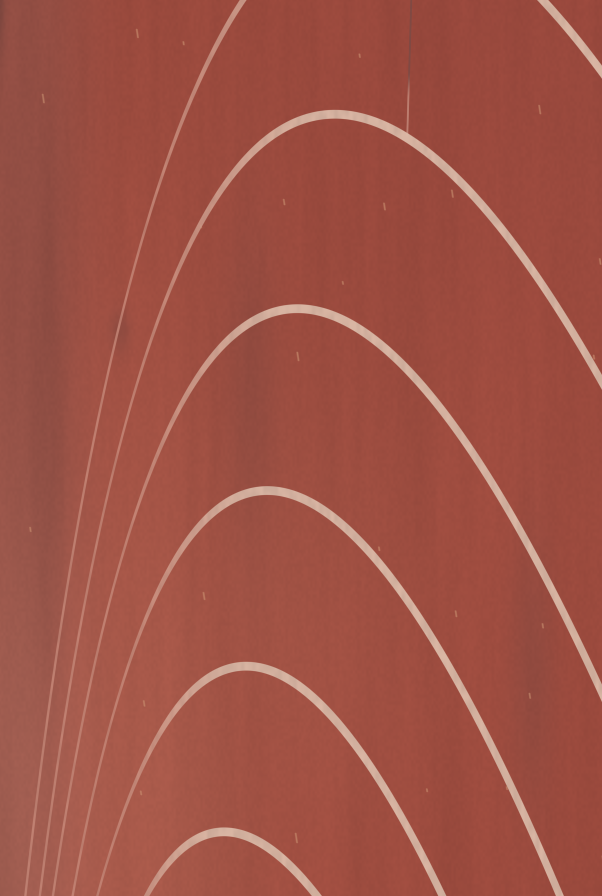
Write a Shadertoy shader that draws this texture.

```glsl
// Nested pale arcs painted on a worn, vertically streaked red-brown surface.

float hash(vec2 p) {
    p = fract(p * vec2(0.1031, 0.1137));
    p += dot(p, p.yx + 33.33);
    return fract((p.x + p.y) * p.x * 17.0);
}

float noise(vec2 p) {
    vec2 i = floor(p), f = fract(p);
    f = f * f * (3.0 - 2.0 * f);
    return mix(mix(hash(i), hash(i + vec2(1, 0)), f.x),
               mix(hash(i + vec2(0, 1)), hash(i + vec2(1, 1)), f.x), f.y);
}

// Soft elliptical patch: 1 at the centre, fading outwards.
float patchGlow(vec2 p, vec2 centre, vec2 radius) {
    vec2 q = (p - centre) / radius;
    return exp(-dot(q, q));
}

vec3 surface(vec2 p) {
    vec3 red = vec3(0.61, 0.29, 0.24);
    vec3 col = mix(red, vec3(0.575, 0.27, 0.23), 0.5 * smoothstep(0.3, 1.0, p.y) * smoothstep(0.2, 0.6, p.x));

    // Broad light and dull areas
    float light = patchGlow(p, vec2(0.15, 0.1), vec2(0.16, 0.5));
    light = max(light, 0.6 * patchGlow(p, vec2(0.27, 0.3), vec2(0.2, 0.3)));
    col = mix(col, vec3(0.66, 0.355, 0.295), 0.9 * light);
    float leftSide = 1.0 - smoothstep(0.02, 0.15, p.x);
    vec3 dusty = mix(vec3(0.64, 0.38, 0.33), vec3(0.57, 0.31, 0.27), smoothstep(0.1, 0.7, p.y));
    col = mix(col, dusty, 0.85 * leftSide);

    // Stains
    vec3 grime = vec3(0.48, 0.27, 0.24);
    float stain = 0.35 * patchGlow(p, vec2(0.28, 0.58), vec2(0.03, 0.2));
    stain += 0.4 * patchGlow(p, vec2(0.595, 0.26), vec2(0.025, 0.16));
    stain += 0.45 * patchGlow(p, vec2(0.134, 0.63), vec2(0.012, 0.025));
    stain += 0.3 * patchGlow(p, vec2(0.055, 0.5), vec2(0.018, 0.35));
    stain += 0.9 * patchGlow(p, vec2(0.0, 1.0), vec2(0.006, 0.06));
    col = mix(col, grime, clamp(stain, 0.0, 1.0));

    // Vertical streaks and fine grain
    float streak = noise(p * vec2(22.0, 2.0)) + 0.6 * noise(p * vec2(75.0, 4.0) + 9.0)
                 + 0.4 * noise(p * vec2(200.0, 14.0) + 31.0) - 1.0;
    float grain = noise(p * vec2(400.0, 260.0)) - 0.5;
    return col * (1.0 + 0.05 * streak + 0.035 * grain);
}

// Small upright chips scattered over a jittered grid.
float chips(vec2 p, float aa) {
    vec2 cell = floor(p * 11.0);
    vec2 rnd = vec2(hash(cell + 3.0), hash(cell + 57.0));
    vec2 q = p - (cell + 0.2 + 0.6 * rnd) / 11.0;
    float halfLength = mix(0.001, 0.007, rnd.x * rnd.y);
    q.x += 0.15 * q.y;
    q.y -= clamp(q.y, -halfLength, halfLength);
    return (1.0 - smoothstep(0.0, aa + 0.0008, length(q))) * step(0.72, hash(cell + 91.0));
}

// Sheared parabola. arc = apex x, apex y, shear, opening.
// Returns signed distance and position along the curve.
vec2 arcDistance(vec2 p, vec4 arc) {
    float drop = arc.y - p.y;
    float side = p.x - arc.x - arc.z * drop;
    float f = side * side - arc.w * drop;
    vec2 grad = vec2(2.0 * side, 2.0 * arc.z * side + arc.w);
    return vec2(f / length(grad), side / arc.w);
}

void mainImage(out vec4 fragColor, in vec2 fragCoord) {
    vec2 p = fragCoord / iResolution.y;
    p.x *= 0.671875 * iResolution.y / iResolution.x;
    float aa = 1.0 / iResolution.y;

    vec3 col = surface(p);
    col = mix(col, vec3(0.8, 0.58, 0.45), 0.6 * chips(p, aa));

    // Thin upright seam, paler at its foot
    float seamX = 0.4545 + 0.03 * (p.y - 0.848);
    float seam = 1.0 - smoothstep(0.0004, 0.0006 + aa, abs(p.x - seamX));
    seam *= smoothstep(0.846, 0.85, p.y);
    vec3 seamColor = mix(vec3(0.78, 0.56, 0.5), vec3(0.47, 0.29, 0.27), smoothstep(0.89, 0.92, p.y));
    col = mix(col, seamColor, 0.75 * seam);

    // Painted arcs, narrowing down their left branches
    vec4 arcs[6] = vec4[6](
        vec4(0.4245, 1.1042, 0.134, 0.2682),
        vec4(0.3737, 0.8725, 0.130, 0.2246),
        vec4(0.3320, 0.6555, 0.124, 0.1914),
        vec4(0.2982, 0.4525, 0.121, 0.1634),
        vec4(0.2747, 0.2565, 0.103, 0.1445),
        vec4(0.2500, 0.0716, 0.120, 0.1263));
    float wear = noise(p * vec2(240.0, 90.0));
    for (int i = 0; i < 6; i++) {
        vec2 d = arcDistance(p, arcs[i]);
        float fullness = smoothstep(-1.3, 0.0, d.y);
        float halfWidth = mix(0.0013, 0.0049, fullness) - 0.0008 * smoothstep(0.2, 1.2, d.y);
        float cover = 1.0 - smoothstep(halfWidth - 0.7 * aa, halfWidth + 0.7 * aa, abs(d.x));
        vec3 paint = mix(vec3(0.77, 0.53, 0.47), vec3(0.84, 0.71, 0.64), fullness);
        col = mix(col, paint * (0.96 + 0.07 * wear), cover * mix(0.8, 0.96, fullness));
    }

    fragColor = vec4(col, 1.0);
}
```
